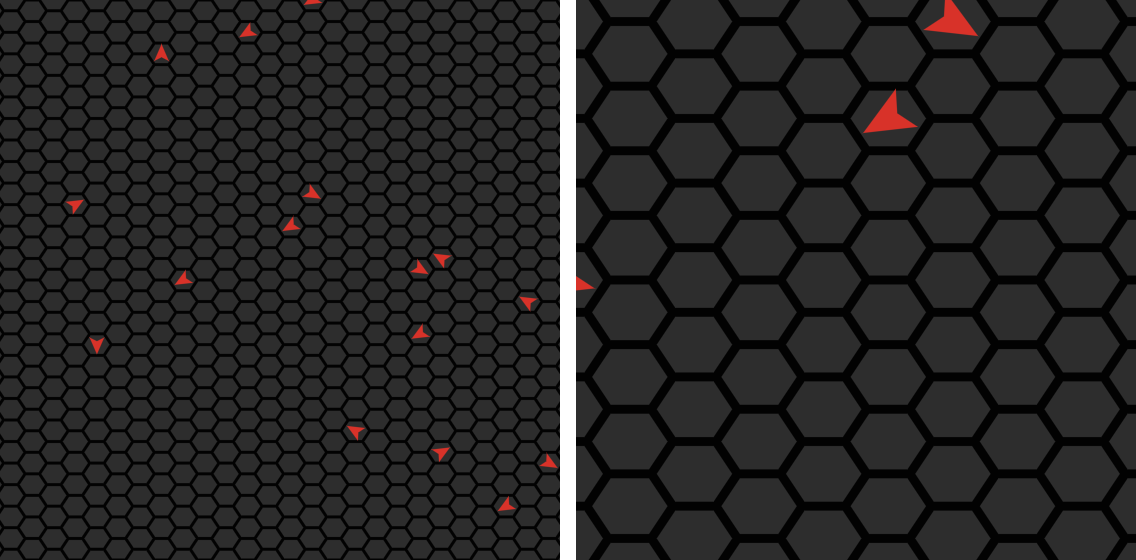
Left: the whole. Right: its middle third, enlarged.
Write a WebGL 2 fragment shader that draws this pattern.

```glsl
#version 300 es
precision highp float;
// Dark honeycomb of slightly widened hexagons with a few red arrowheads scattered at random.

#define CELLS 26.0           // columns across and rows down
#define LINE_HALF 0.069      // half line width, in cells
#define ARROW_SHARE 0.03     // share of cells that hold an arrowhead
#define SEED 17u
#define FILL_COLOR vec3(0.178)
#define LINE_COLOR vec3(0.006)
#define ARROW_COLOR vec3(0.847, 0.196, 0.161)

uniform vec2 u_resolution;
out vec4 fragColor;

// Integer hash of a cell, giving two values in 0..1
vec2 hashCell(vec2 cell) {
    uvec2 v = uvec2(ivec2(cell) + 64) + SEED;
    v = v * 1664525u + 1013904223u;
    v.x += v.y * 1664525u;
    v.y += v.x * 1664525u;
    v ^= v >> 16u;
    v.x += v.y * 1664525u;
    v.y += v.x * 1664525u;
    v ^= v >> 16u;
    return vec2(v >> 8u) / 16777216.0;
}

// Nearest hexagon centre in one of the two interleaved column sets
vec2 nearestCenter(vec2 p, vec2 origin) {
    vec2 period = vec2(2.0, 1.0);
    return floor((p - origin) / period + 0.5) * period + origin;
}

// Distance inward from the hexagon border, one cell high and 4/3 wide
float hexInset(vec2 p) {
    p = abs(p);
    vec2 slantNormal = normalize(vec2(3.0, 2.0));
    float slant = dot(vec2(2.0 / 3.0, 0.0) - p, slantNormal);
    return min(0.5 - p.y, slant);
}

// Notched arrowhead pointing up, negative inside
float arrowDistance(vec2 p) {
    const vec2 tip = vec2(0.0, 0.45);
    const vec2 wing = vec2(0.34, -0.33);
    const vec2 notch = vec2(0.0, -0.16);
    p.x = abs(p.x);
    vec2 side = wing - tip;
    vec2 base = wing - notch;
    float sideDist = dot(p - tip, normalize(vec2(-side.y, side.x)));
    float baseDist = dot(p - notch, normalize(vec2(base.y, -base.x)));
    return max(sideDist, baseDist);
}

vec2 rotate(vec2 p, float angle) {
    float c = cos(angle), s = sin(angle);
    return vec2(c * p.x + s * p.y, c * p.y - s * p.x);
}

void main() {
    vec2 p = gl_FragCoord.xy / u_resolution.y * CELLS;
    float blur = 0.75 * CELLS / u_resolution.y;

    // Pick the hexagon that holds this point
    vec2 evenCenter = nearestCenter(p, vec2(0.5, 0.0));
    vec2 oddCenter = nearestCenter(p, vec2(1.5, 0.5));
    bool isEven = hexInset(p - evenCenter) > hexInset(p - oddCenter);
    vec2 center = isEven ? evenCenter : oddCenter;
    vec2 local = p - center;

    // Hexagon fill and grid lines
    float fill = smoothstep(-blur, blur, hexInset(local) - LINE_HALF);
    vec3 color = mix(LINE_COLOR, FILL_COLOR, fill);

    // Arrowheads, each aimed at one of the six sides
    vec2 rnd = hashCell(floor(center));
    float angle = floor(rnd.y * 6.0) * radians(60.0);
    float arrow = 1.0 - smoothstep(-blur, blur, arrowDistance(rotate(local, angle)));
    color = mix(color, ARROW_COLOR, arrow * step(rnd.x, ARROW_SHARE));

    fragColor = vec4(color, 1.0);
}
```
